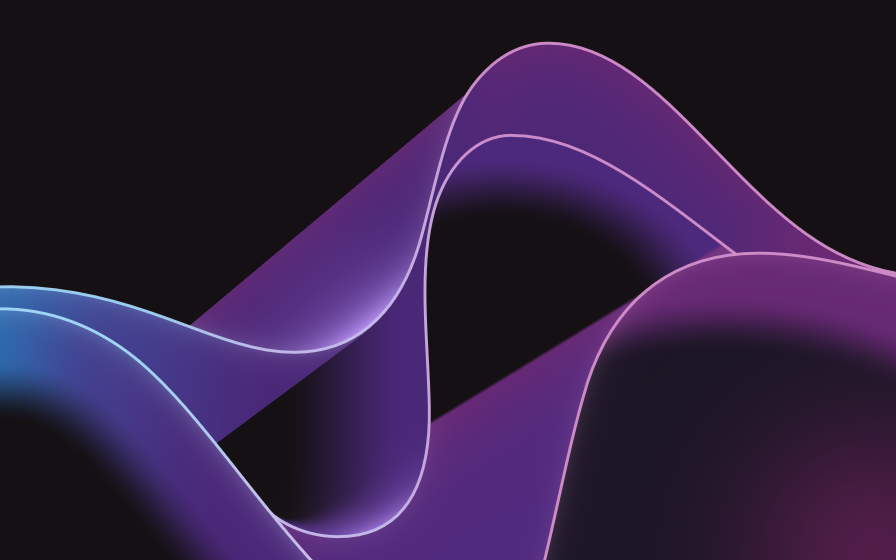
Reproduce this background procedurally as a WebGL 2 fragment shader.

```glsl
#version 300 es
precision highp float;

uniform vec2 u_resolution;
out vec4 fragColor;

const float HEIGHT = 480.0;      // canvas height in drawing units
const int STEPS = 18;            // chords per curve piece
const float RIM_WIDTH = 1.25;
const float HALO_SIZE = 9.0;

const vec3 BLACK = vec3(0.078, 0.063, 0.075);
const vec3 NAVY = vec3(0.105, 0.085, 0.145);
const vec3 VIOLET = vec3(0.29, 0.155, 0.47);
const vec3 PLUM = vec3(0.42, 0.16, 0.45);
const vec3 INDIGO = vec3(0.26, 0.25, 0.56);
const vec3 BLUE = vec3(0.18, 0.41, 0.68);
const vec3 MAGENTA = vec3(0.34, 0.12, 0.30);
const vec3 SKY = vec3(0.62, 0.83, 0.96);
const vec3 LAVENDER = vec3(0.78, 0.74, 0.92);
const vec3 PINK = vec3(0.83, 0.56, 0.80);

float unitsPerPixel;

// Adds a cubic curve piece: x = nearest distance, y = +1 above, -1 beneath.
void arc(inout vec2 rim, vec2 p, vec2 a, vec2 b, vec2 c, vec2 d) {
  vec2 from = a;
  for (int i = 1; i <= STEPS; i++) {
    float t = float(i) / float(STEPS);
    vec2 bc = mix(b, c, t);
    vec2 to = mix(mix(mix(a, b, t), bc, t), mix(bc, mix(c, d, t), t), t);
    vec2 chord = to - from, w = p - from;
    float along = clamp(dot(w, chord) / dot(chord, chord), 0.0, 1.0);
    rim.x = min(rim.x, length(w - chord * along));
    if ((from.x <= p.x) != (to.x <= p.x) && w.y < chord.y * w.x / chord.x) rim.y = -rim.y;
    from = to;
  }
}

float crestCurve(vec2 p) {
  vec2 r = vec2(1e4, 1.0);
  arc(r, p, vec2(-10, 234), vec2(115, 239), vec2(180, 178), vec2(252, 178));
  arc(r, p, vec2(252, 178), vec2(310, 178), vec2(346, 218), vec2(362, 280));
  arc(r, p, vec2(362, 280), vec2(376, 334), vec2(385, 382), vec2(408, 410));
  arc(r, p, vec2(408, 410), vec2(425, 431), vec2(446, 443), vec2(470, 443));
  arc(r, p, vec2(470, 443), vec2(528, 443), vec2(575, 390), vec2(620, 344));
  arc(r, p, vec2(620, 344), vec2(665, 298), vec2(710, 252), vec2(780, 244));
  return r.x * r.y;
}

float loopCurve(vec2 p) {
  vec2 r = vec2(1e4, 1.0);
  arc(r, p, vec2(225, 47), vec2(240, 30), vec2(265, 20), vec2(290, 20));
  arc(r, p, vec2(290, 20), vec2(345, 20), vec2(369, 62), vec2(368, 130));
  arc(r, p, vec2(368, 130), vec2(367, 186), vec2(359, 242), vec2(370, 292));
  arc(r, p, vec2(370, 292), vec2(379, 333), vec2(405, 364), vec2(438, 364));
  arc(r, p, vec2(438, 364), vec2(512, 364), vec2(580, 298), vec2(650, 248));
  return r.x * r.y;
}

float leftCurve(vec2 p) {
  vec2 r = vec2(1e4, 1.0);
  arc(r, p, vec2(-10, 215), vec2(40, 218), vec2(85, 200), vec2(122, 168));
  arc(r, p, vec2(122, 168), vec2(175, 122), vec2(225, 40), vec2(290, -25));
  return r.x * r.y;
}

float rightCurve(vec2 p) {
  vec2 r = vec2(1e4, 1.0);
  arc(r, p, vec2(462, -20), vec2(477, 40), vec2(487, 95), vec2(500, 140));
  arc(r, p, vec2(500, 140), vec2(520, 215), vec2(570, 263), vec2(650, 263));
  arc(r, p, vec2(650, 263), vec2(695, 263), vec2(740, 250), vec2(790, 238));
  return r.x * r.y;
}

// Signed distance to a straight fold; positive above it.
float fold(vec2 p, vec2 a, vec2 b) {
  vec2 dir = normalize(b - a);
  return dot(p - a, vec2(-dir.y, dir.x));
}

float cover(float d) { return clamp(0.5 - d / unitsPerPixel, 0.0, 1.0); }
float stroke(float d) { return cover(abs(d) - RIM_WIDTH); }
float halo(float d) { return exp(-abs(d) / HALO_SIZE); }
float spot(vec2 p, vec2 center, float size) {
  vec2 q = (p - center) / size;
  return exp(-dot(q, q));
}

void main() {
  unitsPerPixel = HEIGHT / u_resolution.y;
  vec2 p = gl_FragCoord.xy * unitsPerPixel;
  float crest = crestCurve(p), loop = loopCurve(p);
  float left = leftCurve(p), right = rightCurve(p);
  vec3 rimColor = mix(SKY, LAVENDER, smoothstep(100.0, 260.0, p.x));
  rimColor = mix(rimColor, PINK, smoothstep(320.0, 430.0, p.x));

  // Rear sheet, rising behind the crest
  float rearEdge = fold(p, vec2(165, 203), vec2(400, 400));
  vec3 sheet = mix(VIOLET, PLUM, 0.65 * exp(rearEdge / 22.0));
  sheet += LAVENDER * spot(p, vec2(315, 198), 62.0) * (0.45 * exp(-abs(crest) / 18.0) + 0.08);
  sheet = mix(sheet, rimColor, 0.15 * halo(crest));
  vec3 color = mix(BLACK, sheet, cover(rearEdge) * step(p.x, 402.0));

  // Band under the crest, darkening inside the loop
  float plumBand = exp(-abs(crest) / 38.0) * smoothstep(375.0, 450.0, p.x);
  vec3 band = mix(VIOLET, PLUM, max(0.8 * plumBand, smoothstep(570.0, 720.0, p.x)));
  float loopFade = 1.0 + 45.0 * smoothstep(230.0, 320.0, p.x);
  float shade = (1.0 - smoothstep(235.0, 352.0, p.x)) * smoothstep(0.0, loopFade, abs(loop));
  band = mix(band, BLACK, shade);
  band += LAVENDER * 0.4 * spot(p, vec2(325, 32), 45.0) * exp(-abs(loop) / 14.0);

  // Left ribbon folded over the loop
  float ribbonEdge = fold(p, vec2(195, 107), vec2(300, 185));
  vec3 ribbon = mix(BLUE, INDIGO, smoothstep(-20.0, 110.0, p.x));
  ribbon = mix(ribbon, VIOLET, smoothstep(90.0, 240.0, p.x));
  ribbon = mix(ribbon, rimColor, 0.2 * halo(crest));
  band = mix(band, ribbon, cover(-ribbonEdge) * (1.0 - smoothstep(300.0, 325.0, p.x)));
  color = mix(color, band, cover(crest));

  // Hollow under the arch and the lower sheet
  float hollow = length((p - vec2(430, 200)) / vec2(165, 125));
  vec3 under = mix(BLACK, VIOLET * 1.04, smoothstep(0.72, 1.18, hollow));
  float lowerEdge = fold(p, vec2(370, 118), vec2(545, 225));
  vec3 lower = mix(VIOLET * 1.06, PLUM, 0.85 * exp(-abs(lowerEdge) / 40.0));
  lower = mix(lower, rimColor, 0.12 * halo(right) + 0.1 * halo(loop));
  under = mix(under, lower, 1.0 - smoothstep(-2.0, 2.0, lowerEdge));
  color = mix(color, under, cover(loop));
  color = mix(color, rimColor, 0.95 * stroke(loop));
  color = mix(color, rimColor, 0.95 * stroke(crest));

  // Left wave
  vec3 wave = mix(BLUE, INDIGO, smoothstep(-10.0, 85.0, p.x));
  wave = mix(wave, VIOLET, smoothstep(60.0, 190.0, p.x));
  wave = mix(wave, BLACK, smoothstep(42.0, 98.0, -left));
  wave = mix(wave, rimColor, 0.25 * halo(left));
  color = mix(color, wave, cover(left));
  color = mix(color, rimColor, stroke(left));

  // Right wave with a warm lower corner
  float offset = p.x - 620.0;
  float depth = 202.0 - 0.0014 * offset * offset - p.y;
  vec3 core = mix(NAVY, MAGENTA, 0.9 * spot(p, vec2(750, 5), 115.0));
  vec3 swell = mix(mix(VIOLET, PLUM, 0.85), core, smoothstep(-26.0, 24.0, depth));
  swell = mix(swell, rimColor, 0.16 * halo(right));
  color = mix(color, swell, cover(right));
  color = mix(color, rimColor, 0.95 * stroke(right));

  fragColor = vec4(color, 1.0);
}
```
